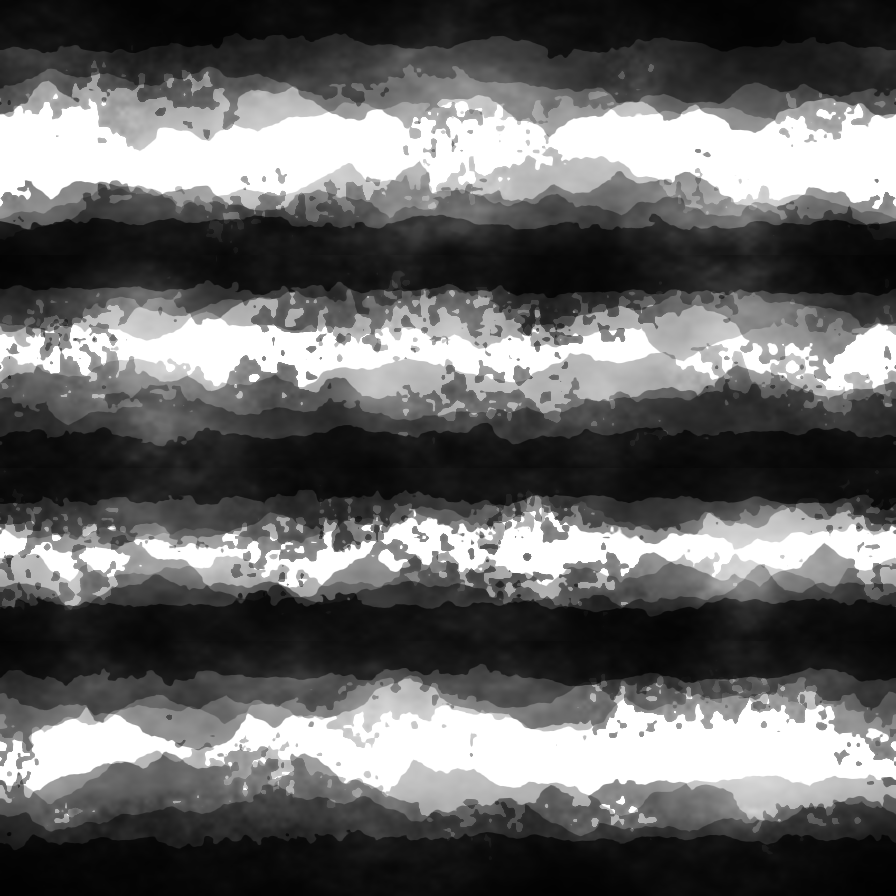
This pattern is drawn by a Shadertoy shader. Its source:

```glsl
// Each gap between dark bands: lower edge, white centre, upper edge, white half width
const vec4 GAPS[4] = vec4[4](
    vec4(0.062, 0.160, 0.246, 0.037),
    vec4(0.324, 0.382, 0.441, 0.023),
    vec4(0.515, 0.603, 0.678, 0.028),
    vec4(0.752, 0.833, 0.949, 0.042));

// Four washes per side, from the lightest to the black one
const vec4 WASH_START = vec4(0.0, 0.14, 0.52, 1.0);
const vec4 WASH_INK = vec4(0.76, 0.62, 0.60, 0.33);
const vec4 CRAG_HEIGHT = vec4(0.040, 0.050, 0.042, 0.012);
const vec4 CRUMB_HEIGHT = vec4(0.030, 0.034, 0.034, 0.030);
const vec4 SPRAY_HEIGHT = vec4(0.09, 0.15, 0.06, 0.02);

const float CRAG_FREQ = 13.0;
const float CRUMB_FREQ = 26.0;
const float SPRAY_FREQ = 95.0;
const float WARP = 0.018;
const float POOLING = 3.0;
const float CLOUD_CONTRAST = 1.5;

float hash(vec2 p) {
    vec3 q = fract(vec3(p.xyx) * 0.1031);
    q += dot(q, q.yzx + 33.33);
    return fract((q.x + q.y) * q.z);
}

// Value noise that tiles in x
float noise(vec2 p, float period) {
    vec2 cell = floor(p), t = fract(p);
    t = t * t * (3.0 - 2.0 * t);
    float left = mod(cell.x, period), right = mod(cell.x + 1.0, period);
    return mix(mix(hash(vec2(left, cell.y)), hash(vec2(right, cell.y)), t.x),
               mix(hash(vec2(left, cell.y + 1.0)), hash(vec2(right, cell.y + 1.0)), t.x), t.y);
}

float fbm(vec2 p, vec2 freq, float seed, int octaves) {
    float sum = 0.0, total = 0.0, weight = 0.5;
    for (int i = 0; i < octaves; i++) {
        sum += weight * noise(p * freq + vec2(0.0, seed * 37.0), freq.x);
        total += weight;
        weight *= 0.5;
        freq *= 2.0;
    }
    return sum / total;
}

// Straight-sided peaks along x, centred on zero
float crags(float x, float freq, float seed) {
    float cell = floor(x * freq);
    float a = hash(vec2(mod(cell, freq), seed));
    float b = hash(vec2(mod(cell + 1.0, freq), seed));
    return mix(a, b, fract(x * freq)) - 0.5;
}

// Depth inside one wash; negative outside it
float washDepth(vec2 p, float dist, float start, int layer, float seed) {
    float x = p.x + WARP * (noise(p * 18.0 + vec2(0.0, seed * 11.0), 18.0) - 0.5);
    float outline = crags(x, CRAG_FREQ, seed) + 0.45 * crags(x, CRAG_FREQ * 3.0, seed + 50.0);
    float crumbs = fbm(p, vec2(CRUMB_FREQ), seed, 4) - 0.5;
    float patches = smoothstep(0.48, 0.72, noise(p * vec2(10.0, 14.0) + vec2(0.0, seed * 7.0), 10.0));
    float spray = patches * (fbm(p, vec2(SPRAY_FREQ), seed + 3.0, 2) - 0.5);
    return dist - start + CRAG_HEIGHT[layer] * outline
         + CRUMB_HEIGHT[layer] * crumbs + SPRAY_HEIGHT[layer] * spray;
}

void mainImage(out vec4 fragColor, in vec2 fragCoord) {
    vec2 p = fragCoord / iResolution.xy;
    float maxBlur = 4.0 / iResolution.y;

    // Pick the gap, switching inside the dark bands
    vec4 gap = GAPS[0];
    float gapId = 0.0;
    for (int i = 1; i < 4; i++) {
        if (p.y > 0.5 * (GAPS[i - 1].z + GAPS[i].x)) {
            gap = GAPS[i];
            gapId = float(i);
        }
    }

    // White channel wanders and swells along its length
    float centre = gap.y + 0.024 * (noise(vec2(p.x * 5.0, gapId * 9.0), 5.0) - 0.5);
    float halfWidth = gap.w * mix(0.55, 1.45, noise(vec2(p.x * 4.0, gapId * 9.0 + 4.0), 4.0));

    // Layer the washes on both sides of the channel
    float tone = 1.0;
    for (int side = 0; side < 2; side++) {
        float direction = side == 0 ? -1.0 : 1.0;
        float dist = direction * (p.y - centre);
        float reach = direction * ((side == 0 ? gap.x : gap.z) - centre);
        for (int layer = 0; layer < 4; layer++) {
            float seed = gapId * 8.0 + float(side * 4 + layer) + 1.0;
            float start = mix(halfWidth, reach, WASH_START[layer]);
            float depth = washDepth(p, dist, start, layer, seed);
            float blur = clamp(fwidth(depth), 0.2 * maxBlur, maxBlur);
            float cover = smoothstep(-0.6 * blur, 0.6 * blur, depth);
            float ink = WASH_INK[layer] * exp(-POOLING * max(depth, 0.0));
            tone *= mix(1.0, ink, cover);
        }
    }

    // Pigment clouds and paper grain leave bare white untouched
    float cloud = fbm(p, vec2(6.0, 8.0), 5.0, 5) - 0.5;
    float grain = fbm(p, vec2(60.0, 90.0), 9.0, 2) - 0.5;
    tone = pow(tone, clamp(1.0 - CLOUD_CONTRAST * cloud - 0.22 * grain, 0.5, 1.6));

    fragColor = vec4(vec3(tone), 1.0);
}
```
